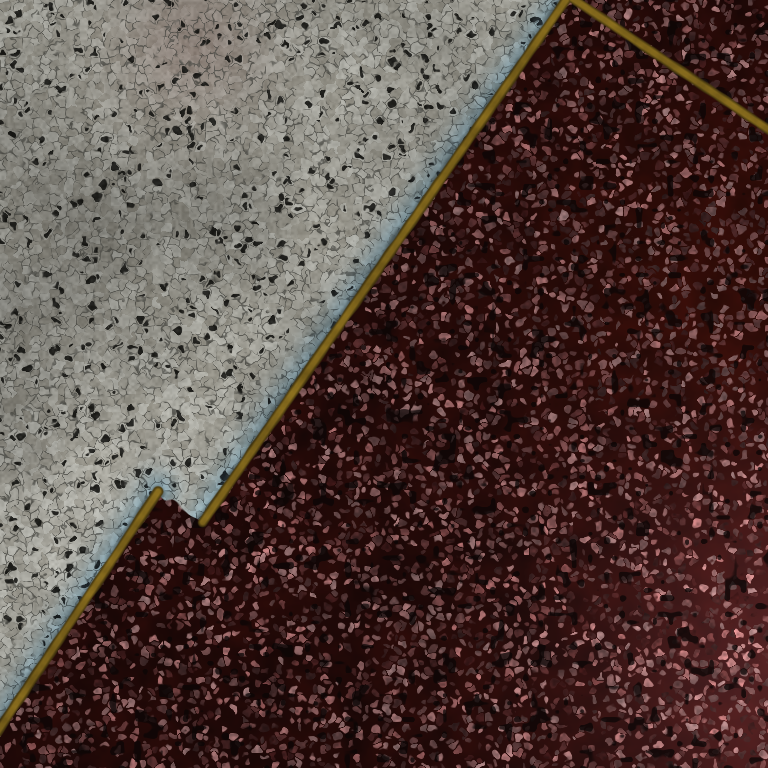
Write a WebGL 2 fragment shader that draws this texture.

```glsl
#version 300 es
precision highp float;
// Terrazzo floor: pale grey stone beside dark red stone, parted by brass strips.
// Signed line distances split the two fields, jittered Voronoi cells make the
// chips, and value noise with soft glows varies the tone.

#define CHIP_CELLS 82.0
#define GREY_CELLS 88.0
#define STRIP_HALF_WIDTH 0.0062
#define FRINGE_WIDTH 0.026
#define MAIN_LOW vec2(0.264, 0.320)
#define MAIN_HIGH vec2(0.737, 1.000)
#define STEP_LOW vec2(-0.004, 0.046)
#define STEP_HIGH vec2(0.206, 0.360)
#define BRANCH_START vec2(0.744, 1.003)
#define BRANCH_END vec2(1.004, 0.829)

uniform vec2 u_resolution;
out vec4 fragColor;

float hash(vec2 p) {
    return fract(sin(dot(p, vec2(127.1, 311.7))) * 43758.5453);
}

vec2 hash2(vec2 p) {
    return vec2(hash(p), hash(p + vec2(37.2, 91.8)));
}

float noise(vec2 p) {
    vec2 i = floor(p), f = fract(p);
    f = f * f * (3.0 - 2.0 * f);
    return mix(mix(hash(i), hash(i + vec2(1, 0)), f.x),
               mix(hash(i + vec2(0, 1)), hash(i + vec2(1, 1)), f.x), f.y);
}

float fbm(vec2 p) {
    float sum = 0.0, gain = 0.5;
    for (int i = 0; i < 4; i++) {
        sum += gain * noise(p);
        p = p * 2.03 + 17.3;
        gain *= 0.5;
    }
    return sum / 0.9375;
}

// Returns nearest distance, gap to the second nearest, and the cell id.
vec4 voronoi(vec2 p) {
    vec2 base = floor(p), id = base;
    float near = 9.0, second = 9.0;
    for (int y = -1; y <= 1; y++)
    for (int x = -1; x <= 1; x++) {
        vec2 cell = base + vec2(x, y);
        vec2 d = cell + 0.1 + 0.8 * hash2(cell) - p;
        float angle = 6.283 * hash(cell + 5.7);
        float stretch = 0.3 * dot(d, vec2(cos(angle), sin(angle)));
        float dist = length(d) + abs(stretch);
        if (dist < near) { second = near; near = dist; id = cell; }
        else second = min(second, dist);
    }
    return vec4(near, second - near, id);
}

// Signed distance to the line through a and b, positive on its left.
float lineSide(vec2 p, vec2 a, vec2 b) {
    vec2 t = normalize(b - a);
    return dot(p - a, vec2(-t.y, t.x));
}

float segment(vec2 p, vec2 a, vec2 b) {
    vec2 ab = b - a;
    return length(p - a - ab * clamp(dot(p - a, ab) / dot(ab, ab), 0.0, 1.0));
}

float glow(vec2 p, vec2 center, float radius) {
    vec2 d = (p - center) / radius;
    return exp(-dot(d, d));
}

vec3 greyStone(vec2 p, float stripDist) {
    vec2 q = p * GREY_CELLS + 0.7 * vec2(noise(p * 150.0), noise(p * 150.0 + 40.0));
    vec4 cell = voronoi(q);
    float tone = hash(cell.zw + 3.1);
    vec3 stone = mix(vec3(0.56, 0.55, 0.51), vec3(0.69, 0.69, 0.66), tone);
    stone *= 0.84 + 0.32 * fbm(p * 7.0);
    stone *= 1.0 - 0.20 * glow(p, vec2(0.03, 0.67), 0.25);
    stone = mix(stone, vec3(0.54, 0.47, 0.44), 0.6 * glow(p, vec2(0.25, 0.94), 0.09));
    stone += 0.07 * glow(p, vec2(0.10, 0.31), 0.16);
    // Thin broken outlines and scattered black pits
    float outline = (1.0 - smoothstep(0.02, 0.24, cell.y)) * smoothstep(0.25, 0.65, noise(p * 110.0));
    stone = mix(stone, vec3(0.27, 0.27, 0.25), 0.72 * outline);
    float pitSize = 0.25 + 0.28 * hash(cell.zw + 8.4);
    float pit = step(0.82, hash(cell.zw + 19.0)) * (1.0 - smoothstep(pitSize - 0.12, pitSize + 0.08, cell.x));
    stone = mix(stone, vec3(0.08, 0.08, 0.07), 0.9 * pit);
    stone += 0.09 * (noise(p * 260.0) - 0.5);
    // Cool fringe and shadow beside the brass
    float fringe = exp(-pow(stripDist / FRINGE_WIDTH, 2.0));
    stone = mix(stone, stone * vec3(0.72, 0.88, 0.96) + vec3(0.0, 0.02, 0.05), 0.85 * fringe);
    float shadow = 1.0 - smoothstep(0.005, 0.014, stripDist + 0.004 * noise(p * 60.0));
    return mix(stone, vec3(0.20, 0.23, 0.23), 0.7 * shadow);
}

vec3 redStone(vec2 p) {
    vec2 q = p * CHIP_CELLS + 0.6 * vec2(noise(p * 140.0), noise(p * 140.0 + 70.0));
    vec4 cell = voronoi(q);
    float sheen = glow(p, vec2(1.04, 0.13), 0.27);
    float warm = glow(p, vec2(0.95, 0.64), 0.25);
    vec3 binder = mix(vec3(0.075, 0.022, 0.02), vec3(0.18, 0.045, 0.035), fbm(p * 28.0));
    binder += warm * vec3(0.06, 0.012, 0.0) + sheen * vec3(0.20, 0.10, 0.11);
    // Pale chips with random size, tone and tint
    float size = 0.30 + 0.28 * hash(cell.zw + 2.3);
    float chip = (1.0 - smoothstep(size - 0.10, size + 0.10, cell.x)) * smoothstep(0.02, 0.16, cell.y);
    chip *= step(0.16, hash(cell.zw + 11.9));
    float tone = hash(cell.zw + 6.6);
    vec3 pebble = mix(vec3(0.23, 0.085, 0.085), vec3(0.67, 0.43, 0.43), pow(tone, 1.3));
    pebble = mix(pebble, vec3(dot(pebble, vec3(0.4, 0.4, 0.2))), 0.45 * hash(cell.zw + 14.2));
    pebble *= 0.78 + 0.40 * noise(p * 230.0);
    pebble *= 0.82 + 0.28 * fbm(p * 6.0) + 0.30 * sheen;
    vec3 color = mix(binder, pebble, chip);
    float fleck = smoothstep(0.73, 0.83, noise(p * 95.0 + 12.0));
    return mix(color, vec3(0.04, 0.02, 0.02), 0.75 * fleck);
}

vec3 brass(vec2 p, float dist) {
    vec3 metal = mix(vec3(0.38, 0.30, 0.08), vec3(0.59, 0.47, 0.13), fbm(p * 45.0));
    return metal * (1.0 - 0.45 * smoothstep(0.35, 1.0, dist / STRIP_HALF_WIDTH));
}

void main() {
    vec2 p = gl_FragCoord.xy / u_resolution;
    float pixel = 1.0 / min(u_resolution.x, u_resolution.y);

    // Grey lies left of either long strip, with a rough jog between them
    float rough = 0.012 * (noise(p * 75.0) - 0.5);
    float jog = lineSide(p, STEP_HIGH, MAIN_LOW) + rough;
    float greySide = max(lineSide(p, STEP_LOW, STEP_HIGH), min(lineSide(p, MAIN_LOW, MAIN_HIGH), jog));
    float longDist = min(segment(p, MAIN_LOW, MAIN_HIGH), segment(p, STEP_LOW, STEP_HIGH));
    float stripDist = min(longDist, segment(p, BRANCH_START, BRANCH_END));

    vec3 color = mix(redStone(p), greyStone(p, longDist), smoothstep(-pixel, pixel, greySide));
    float wear = 0.0016 * (noise(p * 55.0) - 0.5);
    float strip = 1.0 - smoothstep(-pixel, pixel, stripDist + wear - STRIP_HALF_WIDTH);
    color = mix(color, brass(p, stripDist), strip);
    fragColor = vec4(clamp(color, 0.0, 1.0), 1.0);
}
```
